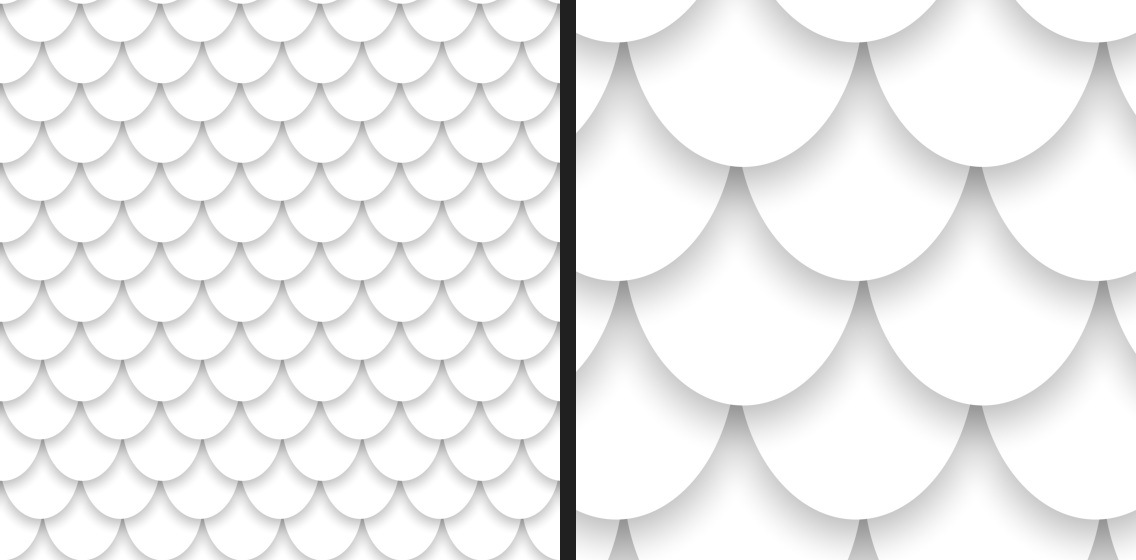
Left: the whole. Right: its middle third, enlarged.
Write a WebGL 2 fragment shader that draws this pattern.

```glsl
#version 300 es
precision highp float;
// Overlapping white paper scales in staggered rows, each casting a soft shadow.

uniform vec2 u_resolution;
out vec4 fragColor;

const vec2  PERIOD          = vec2(0.1427, 0.1420);   // one scale across, two rows down
const vec2  FIRST_ROW       = vec2(0.0719, 0.0746);   // centre x and bottom edge, from the top left
const vec2  SECOND_ROW      = vec2(0.0049, 0.1487);
const vec2  SCALE_RADII     = vec2(0.0714, 0.0990);
const float SHADOW_DROP     = 0.0078;
const float SHADOW_BLUR     = 0.0240;
const float SHADOW_STRENGTH = 0.30;
const vec3  PAPER           = vec3(1.0);
const vec3  SHADOW_COLOR    = vec3(0.0);

// Approximate signed distance to a half ellipse with straight sides above it.
float scaleDistance(vec2 p) {
    p.y = min(p.y, 0.0);
    float k = length(p / SCALE_RADII);
    float slope = length(p / (SCALE_RADII * SCALE_RADII));
    return k * (k - 1.0) / max(slope, 1e-4);
}

// Lays one row of scales, with its shadow, over the rows beneath.
vec3 layRow(vec3 beneath, vec2 p, vec2 anchor, float edge) {
    float x = p.x - anchor.x;
    x -= PERIOD.x * floor(x / PERIOD.x + 0.5);
    float y = anchor.y - p.y - SCALE_RADII.y;   // height above the ellipse centre

    float light = 1.0;
    float nearest = 1.0;
    for (int column = -1; column <= 1; column++) {
        vec2 q = vec2(x - float(column) * PERIOD.x, y);
        nearest = min(nearest, scaleDistance(q));
        float shadowDistance = scaleDistance(q + vec2(0.0, SHADOW_DROP));
        float shade = 1.0 - smoothstep(-SHADOW_BLUR, SHADOW_BLUR, shadowDistance);
        light *= 1.0 - SHADOW_STRENGTH * shade;
    }
    vec3 shaded = mix(SHADOW_COLOR, beneath, light);
    float cover = 1.0 - smoothstep(-edge, edge, nearest);
    return mix(shaded, PAPER, cover);
}

void main() {
    vec2 p = gl_FragCoord.xy / u_resolution;
    p.y = 1.0 - p.y;   // measure downwards, so upper rows overlap lower ones
    float edge = 0.75 / min(u_resolution.x, u_resolution.y);

    // Stack the nearby rows from the lowest to the highest.
    float pair = floor((p.y - FIRST_ROW.y) / PERIOD.y);
    vec3 color = PAPER;
    for (int i = 2; i >= 0; i--) {
        vec2 drop = vec2(0.0, (pair + float(i)) * PERIOD.y);
        color = layRow(color, p, SECOND_ROW + drop, edge);
        color = layRow(color, p, FIRST_ROW + drop, edge);
    }
    fragColor = vec4(color, 1.0);
}
```
